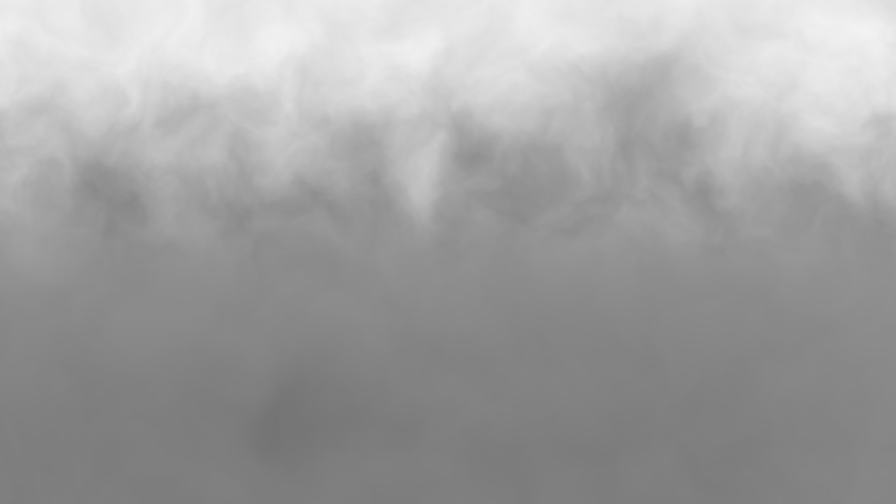
Give the GLSL for this texture, as a WebGL 2 fragment shader.

```glsl
#version 300 es
precision highp float;
// A grey cloud bank under a bright, hazy sky. A vertical tone ramp is bent
// by domain-warped gradient noise; soft Gaussian puffs place the larger
// lights and shadows, and finer noise breaks up the cloud tops.

uniform vec2 u_resolution;
out vec4 fragColor;

// Tones and heights (canvas height = 1)
const float BASE_TONE = 0.495;
const float BODY_LIFT = 0.07;
const float SKY_LIFT = 0.34;
const float CLOUD_EDGE = 0.50;
const float SKY_EDGE = 0.95;
const float RIGHT_LIFT = 0.03;

// Noise strengths and scales
const float EDGE_WARP = 0.09;
const float PUFF_WARP = 0.07;
const float BODY_MOTTLE = 0.025;
const float TOP_MOTTLE = 0.15;
const float WARP_SCALE = 4.0;
const float DETAIL_SCALE = 7.0;
const int OCTAVES = 5;

// Puffs: centre x, centre y, radius, change of tone
const int PUFF_COUNT = 11;
const vec4 PUFFS[PUFF_COUNT] = vec4[PUFF_COUNT](
  vec4(1.28, 0.79, 0.13, -0.15),
  vec4(0.74, 0.68, 0.06, -0.10),
  vec4(0.85, 0.65, 0.06, 0.12),
  vec4(0.97, 0.70, 0.06, -0.10),
  vec4(0.23, 0.65, 0.08, -0.08),
  vec4(0.33, 0.68, 0.06, 0.07),
  vec4(1.62, 0.75, 0.14, 0.08),
  vec4(1.32, 0.59, 0.08, 0.07),
  vec4(1.60, 0.66, 0.06, -0.09),
  vec4(0.06, 0.56, 0.09, 0.07),
  vec4(0.57, 0.16, 0.11, -0.04)
);

// Random gradient for a lattice point
vec2 latticeGradient(vec2 cell) {
  vec3 q = fract(vec3(cell.xyx) * vec3(0.1031, 0.1030, 0.0973));
  q += dot(q, q.yzx + 33.33);
  float angle = 6.28318 * fract((q.x + q.y) * q.z);
  return vec2(cos(angle), sin(angle));
}

float gradientNoise(vec2 p) {
  vec2 i = floor(p);
  vec2 f = p - i;
  vec2 u = f * f * f * (f * (f * 6.0 - 15.0) + 10.0);
  vec2 e = vec2(0.0, 1.0);
  float a = dot(latticeGradient(i), f);
  float b = dot(latticeGradient(i + e.yx), f - e.yx);
  float c = dot(latticeGradient(i + e.xy), f - e.xy);
  float d = dot(latticeGradient(i + e.yy), f - e.yy);
  return mix(mix(a, b, u.x), mix(c, d, u.x), u.y);
}

float fbm(vec2 p) {
  mat2 turn = mat2(0.8, 0.6, -0.6, 0.8);
  float sum = 0.0;
  float amplitude = 0.7;
  for (int i = 0; i < OCTAVES; i++) {
    sum += amplitude * gradientNoise(p);
    p = turn * p * 2.03 + 17.3;
    amplitude *= 0.5;
  }
  return sum;
}

// Sum of the soft lights and shadows
float puffTone(vec2 p) {
  float sum = 0.0;
  for (int i = 0; i < PUFF_COUNT; i++) {
    vec2 d = (p - PUFFS[i].xy) / PUFFS[i].z;
    sum += PUFFS[i].w * exp(-dot(d, d));
  }
  return sum;
}

void main() {
  vec2 p = gl_FragCoord.xy / u_resolution.y;
  float across = gl_FragCoord.x / u_resolution.x;

  // Turbulent displacement
  vec2 warp = vec2(fbm(p * WARP_SCALE + 3.7), fbm(p * WARP_SCALE + 41.2));
  float detail = fbm((p + 0.12 * warp) * DETAIL_SCALE + 9.1);

  // Cloud body rising into the sky
  float height = p.y + EDGE_WARP * warp.y;
  float tone = BASE_TONE + BODY_LIFT * smoothstep(0.1, 0.6, p.y);
  tone += SKY_LIFT * smoothstep(CLOUD_EDGE, SKY_EDGE, height);
  tone += RIGHT_LIFT * smoothstep(0.75, 1.0, across) * (1.0 - p.y);

  // Placed puffs and mottling, strongest along the cloud tops
  tone += puffTone(p + PUFF_WARP * warp);
  float tops = smoothstep(0.42, 0.65, p.y) * (1.0 - 0.6 * smoothstep(0.75, 1.0, p.y));
  tone += detail * mix(BODY_MOTTLE, TOP_MOTTLE, tops);

  fragColor = vec4(vec3(clamp(tone, 0.0, 0.95)), 1.0);
}
```
